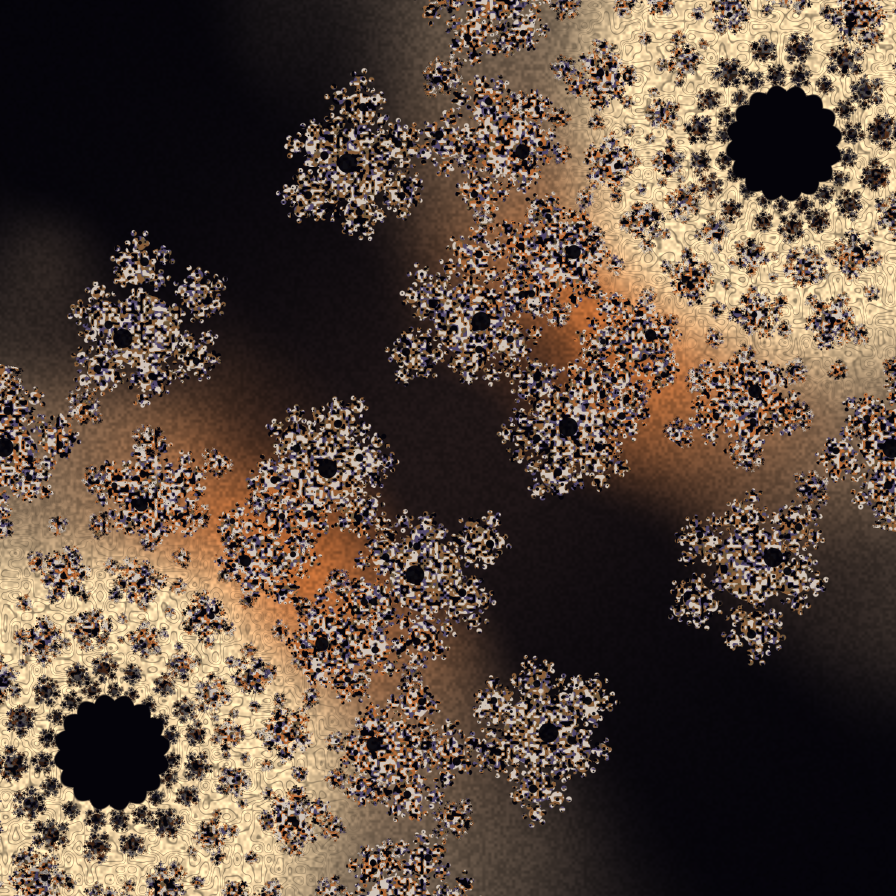
Write a Shadertoy shader that draws this pattern.

```glsl
const float PI = 3.14159265;
const vec2 POLE = vec2(0.375, 0.34);      // centre of one dark disc, mirrored for the other
const float DISC_RADIUS = 0.122;          // relative to the pole distance
const float MAX_FLAKE = 0.088;            // largest flake radius on the canvas

const vec3 BLACK = vec3(0.015, 0.012, 0.035);
const vec3 UMBER = vec3(0.12, 0.085, 0.085);
const vec3 GREY = vec3(0.42, 0.36, 0.30);
const vec3 ORANGE = vec3(0.74, 0.42, 0.21);
const vec3 CREAM = vec3(0.98, 0.86, 0.67);
const vec3 BROWN = vec3(0.42, 0.34, 0.23);
const vec3 LILAC = vec3(0.32, 0.28, 0.42);
const vec3 PALE = vec3(0.82, 0.77, 0.72);

float hash(vec2 p) {
    vec3 q = fract(p.xyx * 0.1031);
    q += dot(q, q.yzx + 33.33);
    return fract((q.x + q.y) * q.z);
}

float noise(vec2 p) {
    vec2 cell = floor(p), f = fract(p);
    f = f * f * (3.0 - 2.0 * f);
    float low = mix(hash(cell), hash(cell + vec2(1, 0)), f.x);
    float high = mix(hash(cell + vec2(0, 1)), hash(cell + vec2(1, 1)), f.x);
    return mix(low, high, f.y);
}

// Complex inverse tanh: unrolls the space between the poles at -1 and 1
vec2 bipolar(vec2 q) {
    vec2 right = vec2(1.0 + q.x, q.y), left = vec2(1.0 - q.x, q.y);
    float along = 0.25 * log(dot(right, right) / max(dot(left, left), 1e-6));
    return vec2(along, 0.5 * atan(2.0 * q.y, 1.0 - dot(q, q)));
}

// Canvas length of one unrolled unit
float stretchAt(vec2 w) {
    float s = sinh(w.x), c = cos(w.y);
    return length(POLE) / (s * s + c * c);
}

// Rows get narrower towards the pole
float rowAt(float x) { return x * (2.3 + 1.4 * x); }
float rowCentre(float row) { return (sqrt(5.29 + 5.6 * row) - 2.3) / 2.8; }

// Recursive snowflake: x = distance to the body, y = distance to its pits
vec2 flake(vec2 p, float seed) {
    float scale = 1.0, width = PI / 3.0;
    vec2 nearest = vec2(1e3);
    for (int i = 0; i < 4; i++) {
        float r = length(p);
        float pit = length(p - 0.5 * vec2(seed - 0.5, 0.5 - seed)) - 0.12;
        nearest = min(nearest, vec2(r - 0.46, pit) * scale);
        float turn = atan(p.y, p.x) + 2.0 * PI * seed;
        float sector = floor(turn / width + 0.5);
        turn -= sector * width;
        seed = hash(vec2(mod(sector, 6.0), seed * 57.0));
        p = (r * vec2(cos(turn), sin(turn)) - vec2(0.46 + 0.36 * seed, 0.0)) / 0.41;
        scale *= 0.41;
    }
    return nearest;
}

// Jittered rings of flakes around the pole
vec2 flakeRings(vec2 w, float density, float fill) {
    vec2 nearest = vec2(1e3);
    float row = floor(rowAt(w.x) * density);
    for (int i = -1; i <= 1; i++) {
        float k = row + float(i);
        if (k < 0.0) continue;
        float count = floor(8.0 * density + 2.0 * k);
        float width = PI / count;
        float x = rowCentre((k + 0.5) / density);
        for (int j = -1; j <= 1; j++) {
            float column = floor(w.y / width) + float(j);
            vec2 id = vec2(mod(column, count), k + 37.0 * density);
            vec2 jitter = vec2(hash(id), hash(id + 7.0)) - 0.5;
            vec2 centre = vec2(x, (column + 0.5) * width) + 0.25 * width * jitter;
            float radius = fill * width * (0.85 + 0.3 * hash(id + 19.0));
            radius = min(radius, MAX_FLAKE / stretchAt(centre));
            vec2 offset = w - centre;
            if (length(offset) < 1.5 * radius)
                nearest = min(nearest, flake(offset / radius, hash(id + 3.0)) * radius);
        }
    }
    return nearest;
}

// Dark gaps, orange haze and cream halo, all slightly grainy
vec3 glow(vec2 p, vec2 w) {
    float axis = exp(-4.0 * w.y * w.y);
    float x = w.x + 0.12 * (noise(p * 9.0) - 0.5);
    vec3 haze = mix(GREY, ORANGE, exp(-5.0 * pow(w.y + 0.08, 2.0)));
    vec3 color = mix(mix(BLACK, UMBER, axis), haze, smoothstep(0.1, 0.5, x));
    float halo = smoothstep(0.48, 0.82, x);
    color = mix(color, CREAM, halo);
    float ripple = abs(fract(noise(p * 85.0) * 5.0) - 0.5);
    color *= 1.0 - 0.38 * halo * smoothstep(0.18, 0.0, ripple);
    return color * (0.82 + 0.36 * noise(p * 300.0 + 40.0));
}

// Sharp speckled skin of the flakes
vec3 grain(vec2 p, vec3 haze) {
    float speck = noise(p * 310.0 + 90.0);
    float tint = noise(p * 270.0 + 300.0);
    float warmth = smoothstep(0.15, 0.6, haze.r);
    vec3 skin = mix(LILAC, BROWN, smoothstep(0.28, 0.4, tint));
    skin = mix(skin, ORANGE, smoothstep(0.48, 0.62, tint) * (0.35 + 0.65 * warmth));
    skin = mix(BLACK, skin, smoothstep(0.25, 0.38, speck));
    return mix(skin, PALE, smoothstep(0.58, 0.72, speck));
}

vec3 shade(vec2 p) {
    float reach = length(POLE);
    vec2 axis = POLE / reach;
    vec2 q = vec2(dot(p, axis), axis.x * p.y - axis.y * p.x) / reach;
    if (q.x < 0.0) q = -q;
    vec2 spoke = q - vec2(1, 0);
    float scallop = abs(sin(8.0 * atan(spoke.y, spoke.x)));
    float rim = length(spoke) - DISC_RADIUS - 0.014 * (scallop - 0.5);
    if (rim < -0.02) return BLACK;

    vec2 w = bipolar(q);
    float stretch = stretchAt(w);
    float fill = mix(0.5, 0.34, smoothstep(0.4, 0.75, w.x));
    fill = mix(fill, 0.42, smoothstep(0.95, 1.15, w.x));
    vec2 body = flakeRings(w, 1.0, fill) * stretch;
    if (w.x > 0.35 && w.x < 1.05) body = min(body, flakeRings(w, 2.3, 0.24) * stretch);

    vec3 color = glow(p, w);
    vec3 skin = grain(p, color);
    skin = mix(skin, BLACK, 0.75 * smoothstep(0.9, 1.25, w.x));
    skin = mix(skin, BLACK, 0.95 * smoothstep(0.0006, -0.0006, body.y));
    color = mix(color, skin, smoothstep(0.0008, -0.0008, body.x));
    return mix(color, BLACK, smoothstep(0.003, -0.003, rim));
}

void mainImage(out vec4 fragColor, in vec2 fragCoord) {
    vec3 sum = vec3(0.0);
    for (int i = 0; i < 4; i++) {
        vec2 corner = vec2(i % 2, i / 2) * 0.5 - 0.25;
        vec2 p = (fragCoord + corner - 0.5 * iResolution.xy) / min(iResolution.x, iResolution.y);
        sum += shade(p);
    }
    fragColor = vec4(sum / 4.0, 1.0);
}
```
